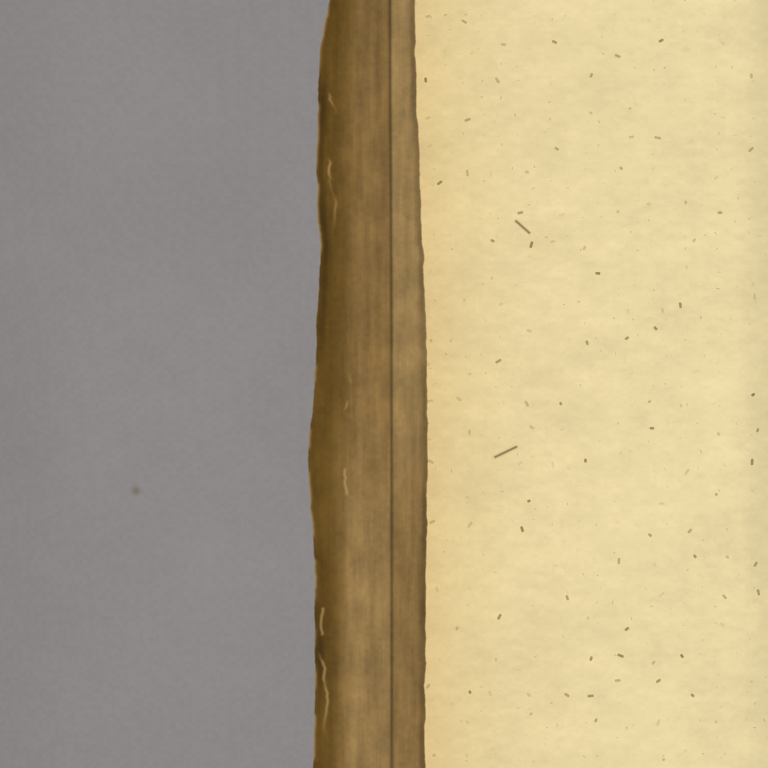
Reproduce this texture procedurally as a Shadertoy shader.

```glsl
#define BOARD_GRAY vec3(0.548, 0.534, 0.530)
#define PAPER_LIGHT vec3(0.915, 0.845, 0.645)
#define PAPER_WARM vec3(0.865, 0.755, 0.525)
#define SPINE_MID vec3(0.515, 0.405, 0.240)
#define SPINE_DARK vec3(0.395, 0.295, 0.130)
#define SPINE_LIGHT vec3(0.615, 0.505, 0.325)
#define INK vec3(0.36, 0.27, 0.15)
#define FOLD_X 0.508
#define GRAIN 0.075
#define FLECK_CELLS 24.0
#define EDGE_SOFTNESS 0.0014

float hash(vec2 p) {
    return fract(sin(dot(p, vec2(127.1, 311.7))) * 43758.5453);
}

float noise(vec2 p) {
    vec2 i = floor(p), f = fract(p);
    f = f * f * (3.0 - 2.0 * f);
    return mix(mix(hash(i), hash(i + vec2(1, 0)), f.x),
               mix(hash(i + vec2(0, 1)), hash(i + vec2(1, 1)), f.x), f.y);
}

// Layered noise centred on zero
float fbm(vec2 p) {
    float sum = 0.0, amp = 0.5;
    for (int i = 0; i < 4; i++) {
        sum += amp * (noise(p) - 0.5);
        p = p * 2.03 + 17.3;
        amp *= 0.55;
    }
    return sum;
}

float bump(float x, float width) {
    return exp(-x * x / (width * width));
}

float segment(vec2 p, vec2 a, vec2 b) {
    vec2 d = b - a;
    return length(p - a - d * clamp(dot(p - a, d) / dot(d, d), 0.0, 1.0));
}

// Torn outer edge of the spine; t runs from top to bottom
float tornEdge(float t) {
    float x = mix(0.414, 0.409, t) + 0.017 * exp(-t * 22.0);
    x += 0.005 * bump(t - 0.335, 0.05) - 0.009 * bump(t - 0.605, 0.08);
    return x + 0.004 * fbm(vec2(t * 45.0, 3.0));
}

float paperEdge(float t) {
    float x = 0.540 + 0.016 * smoothstep(0.0, 0.52, t) - 0.003 * smoothstep(0.6, 1.0, t);
    return x + 0.004 * fbm(vec2(t * 60.0, 8.0));
}

// Scattered short specks, at most one per cell
float flecks(vec2 p) {
    vec2 cell = floor(p * FLECK_CELLS);
    vec2 offset = vec2(hash(cell + 3.1), hash(cell + 8.7)) * 0.5 + 0.25;
    float angle = 6.283 * hash(cell + 5.3);
    vec2 along = vec2(cos(angle), sin(angle)) * 0.07 * hash(cell + 1.9);
    float d = segment(fract(p * FLECK_CELLS), offset - along, offset + along);
    float strength = pow(hash(cell + 6.1), 3.0);
    return strength * (1.0 - smoothstep(0.015, 0.065, d));
}

// Pale frayed threads lying over the dark leather
float threads(float x, float t) {
    vec3 centers = vec3(0.19, 0.59, 0.85), places = vec3(0.434, 0.452, 0.421);
    float sum = 0.0;
    for (int i = 0; i < 3; i++) {
        float along = t - centers[i];
        float path = places[i] + 0.10 * along * (i == 1 ? 0.3 : 0.0);
        path += 0.024 * fbm(vec2(t * 26.0, float(i) * 9.0));
        float span = 1.0 - smoothstep(0.06, 0.12, abs(along));
        float broken = smoothstep(0.32, 0.68, noise(vec2(t * 55.0, float(i) * 5.0)));
        sum += span * broken * bump(x - path, 0.0021);
    }
    return sum;
}

vec3 boardColor(vec2 p, float grain) {
    vec3 col = BOARD_GRAY * (1.0 + 0.05 * fbm(p * 7.0) + grain * 0.75);
    col *= 1.0 - 0.025 * bump(p.x, 0.08);
    return mix(col, INK, 0.35 * bump(length(p - vec2(0.177, 0.361)), 0.005));
}

vec3 spineColor(vec2 p, float left, float right, float grain) {
    float t = 1.0 - p.y;
    float low = smoothstep(0.45, 0.75, t);
    float fold = FOLD_X + 0.002 * smoothstep(0.0, 0.5, t);
    float inner = smoothstep(fold - 0.002, fold + 0.002, p.x);
    float band = smoothstep(left + 0.015, mix(0.475, 0.462, low), p.x);
    vec3 body = mix(SPINE_DARK, mix(SPINE_MID, SPINE_LIGHT, low * 0.55), band);
    vec3 strip = mix(SPINE_LIGHT, SPINE_MID, 0.15 + 0.65 * low);
    vec3 col = mix(body, strip, inner);
    // Vertical streaks, fold crease and shaded borders
    col *= 1.0 + 0.22 * fbm(p * vec2(130.0, 9.0)) + 0.22 * fbm(p * vec2(45.0, 30.0)) + grain * 1.5;
    col *= 1.0 - 0.30 * bump(p.x - fold, 0.0022);
    col *= 1.0 - 0.20 * bump(p.x - right + 0.003, 0.005);
    col *= 1.0 - 0.30 * bump(p.x - left - 0.006, 0.007) * noise(vec2(t * 14.0, 2.0));
    col = mix(col, vec3(0.73, 0.61, 0.40), 0.6 * min(threads(p.x, t), 1.0));
    float rim = bump(p.x - left, 0.0025) * smoothstep(0.35, 0.7, noise(vec2(t * 35.0, 6.0)));
    return mix(col, vec3(0.70, 0.57, 0.38), 0.6 * rim);
}

vec3 paperColor(vec2 p, float right, float grain) {
    float warm = exp(-max(p.x - right, 0.0) * 13.0);
    vec3 col = mix(PAPER_LIGHT, PAPER_WARM, 0.85 * warm);
    col *= 1.0 + 0.06 * fbm(p * vec2(14.0, 22.0)) + 0.06 * fbm(p * vec2(55.0, 110.0)) + grain * 0.5;
    col *= 1.0 - 0.05 * smoothstep(0.955, 1.0, p.x);
    // Specks and two longer fibres
    float mark = 0.6 * flecks(p) + 0.2 * flecks(p * 1.9 + 0.37);
    float fibre = min(segment(p, vec2(0.645, 0.405), vec2(0.672, 0.418)),
                      segment(p, vec2(0.672, 0.712), vec2(0.689, 0.697)));
    mark = max(mark, 0.6 * bump(fibre, 0.0017));
    return mix(col, INK, mark);
}

void mainImage(out vec4 fragColor, in vec2 fragCoord) {
    vec2 p = fragCoord / iResolution.xy;
    float t = 1.0 - p.y, soft = max(EDGE_SOFTNESS, 1.0 / iResolution.y);
    float left = tornEdge(t), right = paperEdge(t);
    float grain = GRAIN * fbm(p * 190.0);
    vec3 col = boardColor(p, grain);
    col = mix(col, spineColor(p, left, right, grain), smoothstep(left - soft, left + soft, p.x));
    col = mix(col, paperColor(p, right, grain), smoothstep(right - soft, right + soft, p.x));
    fragColor = vec4(col, 1.0);
}
```
